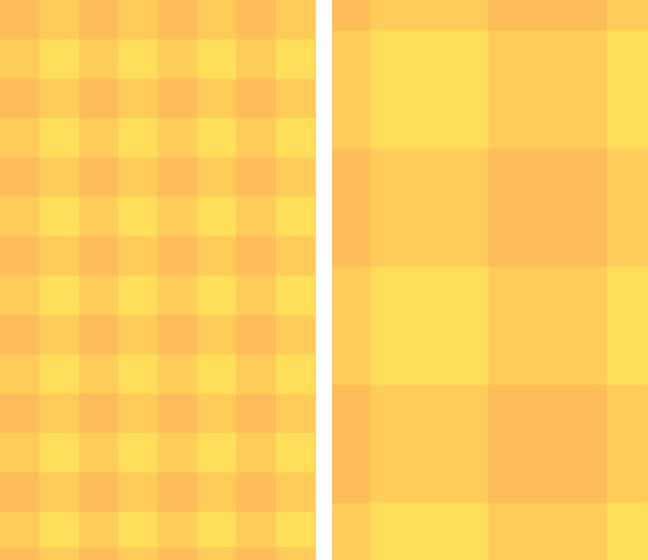
Left, the full canvas; right, a detail of the centre.
This pattern is drawn by a Shadertoy shader. Its source:

```glsl
// Yellow and orange gingham: two sets of even bands crossing in flat tones.

// Coverage of the light bands along one axis; t counts bands, the first is dark.
float lightBand(float t, float limit, float blur) {
    float inside = abs(mod(t + 0.5, 2.0) - 1.0) - 0.5;
    return smoothstep(-blur, blur, min(inside, limit - t));
}

void mainImage(out vec4 fragColor, in vec2 fragCoord) {
    // Canvas widths, measured from the top left corner
    vec2 p = vec2(fragCoord.x, iResolution.y - fragCoord.y) / iResolution.x;
    float bandWidth = 0.1246;
    vec2 t = p / bandWidth;
    float blur = 0.6 / (iResolution.x * bandWidth);

    // The last light row is cut short by a dark strip along the bottom
    float column = lightBand(t.x, 100.0, blur);
    float row = lightBand(t.y, 1.7315 / bandWidth, blur);

    // Dark crossings, half-tone sides, light crossings
    vec3 orange = vec3(1.0, 0.74, 0.35);
    vec3 amber = vec3(1.0, 0.80, 0.35);
    vec3 yellow = vec3(1.0, 0.87, 0.35);
    float tone = column + row;
    vec3 color = mix(orange, amber, min(tone, 1.0));
    color = mix(color, yellow, max(tone - 1.0, 0.0));

    // Pale sliver along the right edge
    float sliver = smoothstep(-blur, blur, t.x - 0.9975 / bandWidth);
    color = mix(color, vec3(0.99, 0.84, 0.48), sliver);

    fragColor = vec4(color, 1.0);
}
```
